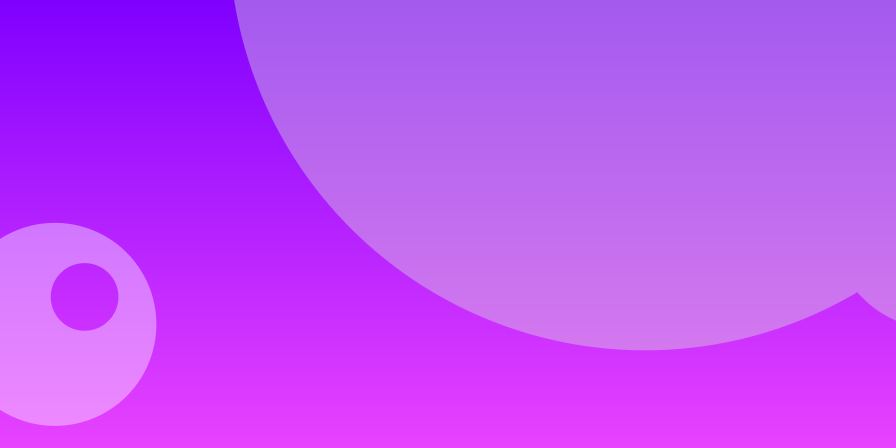
This background is drawn by a Shadertoy shader. Its source:

```glsl
const vec3 SKY_TOP = vec3(0.50, 0.00, 1.00);
const vec3 SKY_BOTTOM = vec3(0.91, 0.26, 1.00);
const vec3 CLOUD_GREY = vec3(0.847);
const vec3 RING_WHITE = vec3(1.0);
const float CLOUD_ALPHA = 0.415;
const float RING_ALPHA = 0.385;

float circleDistance(vec2 p, vec2 center, float radius) {
    return length(p - center) - radius;
}

// Antialiased coverage of the inside of a distance field
float coverage(float dist, float pixelSize) {
    return clamp(0.5 - dist / pixelSize, 0.0, 1.0);
}

vec3 blendShape(vec3 base, vec3 tint, float alpha, float dist, float pixelSize) {
    return mix(base, tint, alpha * coverage(dist, pixelSize));
}

// Two merged discs hanging from the top right
float cloudDistance(vec2 p) {
    float largeDisc = circleDistance(p, vec2(1.440, 1.147), 0.929);
    float sideDisc = circleDistance(p, vec2(2.094, 0.503), 0.238);
    return min(largeDisc, sideDisc);
}

// Disc with an off-centre round hole
float ringDistance(vec2 p) {
    float disc = circleDistance(p, vec2(0.1224, 0.276), 0.2266);
    float hole = circleDistance(p, vec2(0.1888, 0.3372), 0.0755);
    return max(disc, -hole);
}

void mainImage(out vec4 fragColor, in vec2 fragCoord) {
    // Canvas height is one unit
    float pixelSize = 1.0 / iResolution.y;
    vec2 p = fragCoord * pixelSize;

    // Vertical backdrop gradient
    vec3 color = mix(SKY_BOTTOM, SKY_TOP, p.y);

    // Translucent shapes
    color = blendShape(color, CLOUD_GREY, CLOUD_ALPHA, cloudDistance(p), pixelSize);
    color = blendShape(color, RING_WHITE, RING_ALPHA, ringDistance(p), pixelSize);

    fragColor = vec4(color, 1.0);
}
```
